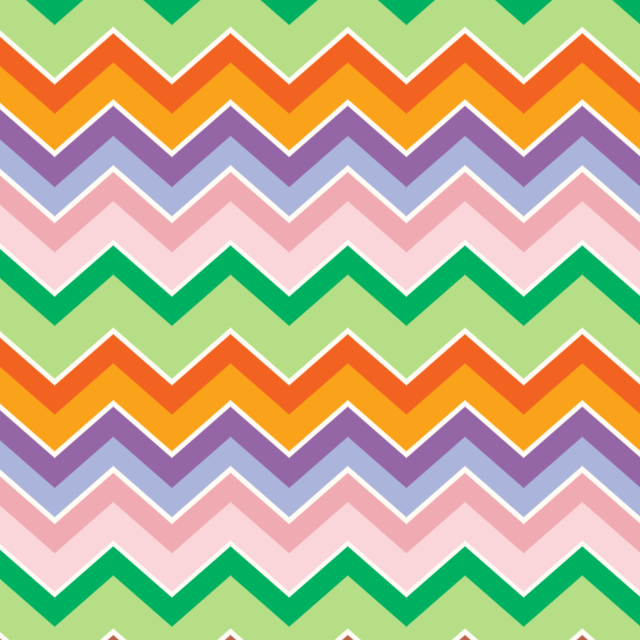
Write a WebGL 2 fragment shader that draws this pattern.

```glsl
#version 300 es
precision highp float;
// Horizontal chevron stripes: four two-tone colour bands parted by thin cream lines.

#define REPEAT_WIDTH 0.1832
#define REPEAT_HEIGHT 0.4701
#define FIRST_PEAK_X 0.1770
#define FIRST_LINE_DEPTH 0.0417
#define ZIGZAG_HEIGHT 0.0801
#define EDGE_SOFTNESS 0.0016
#define WRAP_MARGIN 0.09
#define LAST_ROW 2.0

uniform vec2 u_resolution;
out vec4 fragColor;

const vec3 CREAM = vec3(1.0, 0.99, 0.96);
const vec3 MUTED_RED = vec3(0.73, 0.38, 0.30);

// Order from the top: orange, violet, pink, green
const vec3 DARK_TONE[4] = vec3[4](
    vec3(0.95, 0.39, 0.13), vec3(0.58, 0.40, 0.65),
    vec3(0.94, 0.67, 0.70), vec3(0.00, 0.69, 0.38));
const vec3 LIGHT_TONE[4] = vec3[4](
    vec3(0.98, 0.64, 0.10), vec3(0.67, 0.71, 0.86),
    vec3(0.98, 0.84, 0.86), vec3(0.71, 0.87, 0.53));

// Where the cream line, dark tone and light tone begin, as fractions of a repeat
const vec3 BAND_START[4] = vec3[4](
    vec3(0.000, 0.022, 0.119), vec3(0.241, 0.263, 0.363),
    vec3(0.460, 0.483, 0.580), vec3(0.708, 0.727, 0.824));

// Zero at each peak, one at each valley
float zigzag(float x) {
    return 2.0 * abs(fract((x - FIRST_PEAK_X) / REPEAT_WIDTH + 0.5) - 0.5);
}

void main() {
    vec2 uv = gl_FragCoord.xy / u_resolution;

    // Depth below the first cream line, following the zigzag
    float depth = 1.0 - uv.y - FIRST_LINE_DEPTH - ZIGZAG_HEIGHT * zigzag(uv.x);
    float shifted = depth / REPEAT_HEIGHT + WRAP_MARGIN;
    float phase = fract(shifted) - WRAP_MARGIN;
    float row = floor(shifted);

    // Edge blur measured across the slanted stripes
    float slope = 2.0 * ZIGZAG_HEIGHT / REPEAT_WIDTH;
    float blur = max(EDGE_SOFTNESS, 0.75 / u_resolution.y);
    blur *= sqrt(1.0 + slope * slope) / REPEAT_HEIGHT;

    // Paint each band over the one above it
    vec3 color = LIGHT_TONE[3];
    for (int i = 0; i < 4; i++) {
        vec3 cover = smoothstep(-blur, blur, phase - BAND_START[i]);
        bool muted = i == 0 && row == LAST_ROW;
        vec3 dark = muted ? MUTED_RED : DARK_TONE[i];
        color = mix(color, CREAM, cover.x);
        color = mix(color, dark, cover.y);
        color = mix(color, LIGHT_TONE[i], cover.z);
    }
    fragColor = vec4(color, 1.0);
}
```
